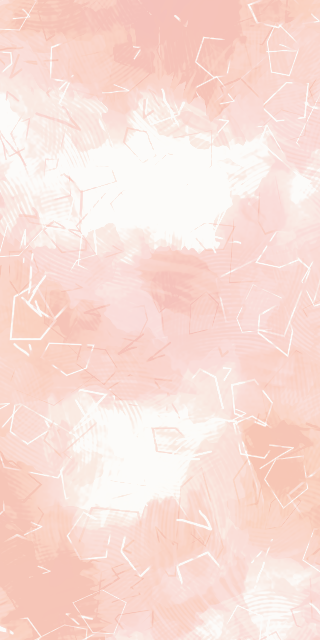
This background is drawn by a WebGL 1 fragment shader. Its source:

```glsl
precision highp float;
// Blush and peach abstract painting: ragged angular patches, broken outlines and dry brush marks.

uniform vec2 u_resolution;

#define TAU 6.2831853
#define TONE_MEAN 0.53
#define TONE_NOISE 1.3
#define TONE_CONTRAST 1.3
#define PATCH_VARIATION 0.6
#define LINE_WIDTH 0.0037
#define LINE_STRENGTH 0.8
#define BRISTLE_FREQUENCY 75.0
#define BRISTLE_STRENGTH 0.08
#define STREAK_STRENGTH 0.14
#define BAND_HEIGHT 0.8

float hash(vec2 p) {
  vec3 q = fract(p.xyx * 0.1031);
  q += dot(q, q.yzx + 33.33);
  return fract((q.x + q.y) * q.z);
}

vec2 hash2(vec2 p) {
  return vec2(hash(p), hash(p + 41.7));
}

float noise(vec2 p) {
  vec2 i = floor(p), f = fract(p);
  f = f * f * (3.0 - 2.0 * f);
  return mix(mix(hash(i), hash(i + vec2(1, 0)), f.x),
             mix(hash(i + vec2(0, 1)), hash(i + vec2(1, 1)), f.x), f.y);
}

vec2 direction(float angle) {
  return vec2(cos(angle), sin(angle));
}

// Broad composition: x is tone (0 white, 1 coral), y is hue (-1 peach, 1 pink)
vec2 composition(vec2 p) {
  float drift = 0.12 * sin(TAU * 0.8 * p.x);
  float band = -cos(TAU * (p.y - 0.75 + drift) / BAND_HEIGHT);
  float cloud = 0.7 * noise(p * 2.3 + 5.0) + 0.3 * noise(p * 5.0 + 19.0);
  float hue = 2.0 * noise(p * 2.0 + 63.0) - 1.0;
  return vec2(TONE_MEAN + 0.2 * band + TONE_NOISE * (cloud - 0.5), hue);
}

// Distance to an irregular five-sided shape
float polygon(vec2 q, vec2 key, float radius) {
  float d = -1.0;
  float turn = TAU * hash(key + 3.1);
  for (int i = 0; i < 5; i++) {
    vec2 h = hash2(key + float(i) * 1.7 + 11.0);
    float angle = turn + (float(i) + 0.55 * (h.x - 0.5)) * TAU / 5.0;
    d = max(d, dot(q, direction(angle)) - radius * (0.55 + 0.5 * h.y));
  }
  return d;
}

float segment(vec2 p, vec2 a, vec2 b) {
  vec2 ap = p - a, ab = b - a;
  return length(ap - ab * clamp(dot(ap, ab) / dot(ab, ab), 0.0, 1.0));
}

// Antialiased line with gaps, distance measured in canvas widths
float sketch(float d, float width, float gaps) {
  float px = 0.7 / u_resolution.x;
  return LINE_STRENGTH * gaps * (1.0 - smoothstep(width - px, width + px, d));
}

float inkTone(float tone, float pick) {
  return pick < 0.5 ? 0.08 : min(tone + 0.3, 0.9);
}

// Overlapping stretched patches with dry ragged rims, bristle lines and loose outlines
vec2 paintPatches(vec2 paint, vec2 p, float scale, float opacity, float seed) {
  vec2 g = p * scale, cell = floor(g);
  float ragged = scale * (0.05 * (noise(p * 13.0) - 0.5) + 0.022 * (noise(p * 50.0) - 0.5));
  float gaps = smoothstep(0.4, 0.55, noise(p * 8.0 + seed)) * smoothstep(0.1, 0.35, noise(p * 38.0));
  float bend = 0.04 * noise(p * 6.0 + seed);
  for (int j = -1; j <= 1; j++) {
    for (int i = -1; i <= 1; i++) {
      vec2 id = cell + vec2(i, j), key = id + seed;
      vec2 centre = id + 0.2 + 0.6 * hash2(key), q = g - centre;
      vec2 r = hash2(key + 7.3), axis = direction(TAU * r.y);
      float reach = 1.0 - smoothstep(1.0, 1.15, length(q));
      vec2 along = vec2(dot(q, axis), dot(q, vec2(-axis.y, axis.x)));
      vec2 shape = along * vec2(1.0, 1.0 + 0.7 * r.x), local = along / scale;
      local.y += 1.2 * local.x * local.x + bend;

      float streak = noise(local * vec2(8.0, 70.0) + key);
      float rim = polygon(shape, key, 0.64) + ragged + 0.12 * (streak - 0.5);
      float softness = 0.005 * scale + 0.15 * r.x * r.x * r.x;
      float body = 1.0 - smoothstep(-softness, 0.3 * softness, rim);
      float variation = hash(key + 57.0) - 0.5;
      vec2 target = composition(centre / scale) + PATCH_VARIATION * vec2(variation, r.x - 0.5);
      float bristle = sin(TAU * BRISTLE_FREQUENCY * local.y);
      target.x += BRISTLE_STRENGTH * bristle * smoothstep(0.45, 0.65, noise(p * 5.0 + key));
      target.x += STREAK_STRENGTH * (streak - 0.5);
      float cover = opacity * reach * body * mix(0.5, 1.0, smoothstep(0.15, 0.5, streak));
      paint = mix(paint, target, cover);

      float edge = abs(polygon(shape + 0.2 * (r - 0.5), key, 0.66)) / scale;
      float drawn = step(hash(key + 23.0), 0.55) * reach;
      float ink = drawn * sketch(edge, LINE_WIDTH * (0.4 + 0.6 * r.y), gaps);
      paint.x = mix(paint.x, inkTone(paint.x, r.x), ink);
    }
  }
  return paint;
}

// Sharp V-shaped pencil and scraper marks gathered in clusters
float drawScratches(float tone, vec2 p, float scale, float seed) {
  vec2 g = p * scale + 0.03 * (noise(p * 35.0) - 0.5), cell = floor(g);
  float gaps = smoothstep(0.15, 0.4, noise(p * 40.0 + seed));
  for (int j = -1; j <= 1; j++) {
    for (int i = -1; i <= 1; i++) {
      vec2 id = cell + vec2(i, j), key = id + seed, r = hash2(key + 9.1);
      float angle = TAU * r.x, size = 0.3 + 0.55 * r.y;
      vec2 a = id + 0.25 + 0.5 * hash2(key), b = a + size * direction(angle);
      vec2 c = b + 0.6 * size * direction(angle + 2.0 + r.y);
      float d = min(segment(g, a, b), segment(g, b, c)) / scale;
      float present = step(hash(key + 31.0), 0.8 * smoothstep(0.3, 0.7, noise(id * 0.6 + seed)));
      float ink = present * sketch(d, LINE_WIDTH * (0.5 + 0.6 * r.x), gaps);
      tone = mix(tone, inkTone(tone, hash(key + 47.0)), ink);
    }
  }
  return tone;
}

vec3 blushRamp(float t) {
  vec3 c = mix(vec3(0.99, 0.985, 0.975), vec3(0.98, 0.92, 0.89), smoothstep(0.1, 0.25, t));
  c = mix(c, vec3(0.98, 0.87, 0.85), smoothstep(0.25, 0.42, t));
  c = mix(c, vec3(0.98, 0.84, 0.80), smoothstep(0.42, 0.62, t));
  c = mix(c, vec3(0.98, 0.82, 0.76), smoothstep(0.62, 0.78, t));
  return mix(c, vec3(0.965, 0.77, 0.72), smoothstep(0.76, 0.92, t));
}

void main() {
  vec2 p = gl_FragCoord.xy / u_resolution.x;
  vec2 paint = composition(p);
  paint = paintPatches(paint, p, 2.3, 0.8, 17.0);
  paint = paintPatches(paint, p, 4.2, 0.55, 83.0);
  paint = paintPatches(paint, p, 8.5, 0.35, 151.0);
  paint.x = drawScratches(paint.x, p, 4.5, 211.0);
  paint.x = drawScratches(paint.x, p, 8.0, 307.0);
  paint.x += 0.05 * (noise(p * 110.0) - 0.5);

  float tone = clamp(TONE_MEAN + TONE_CONTRAST * (paint.x - TONE_MEAN), 0.0, 1.0);
  vec3 color = blushRamp(tone) + paint.y * tone * vec3(-0.004, -0.012, 0.02);
  gl_FragColor = vec4(color, 1.0);
}
```
